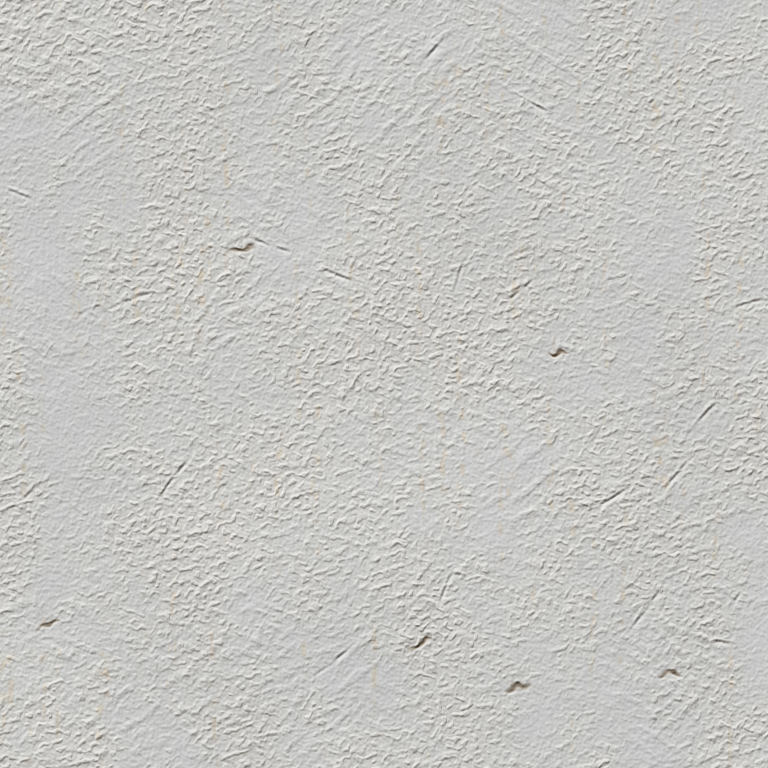
A WebGL 2 fragment shader for this texture:

```glsl
#version 300 es
precision highp float;
// Rough pale plaster: a height field of grains, trowel streaks, scratches
// and pits, shaded by its slope toward a light above and slightly left.
// Faint vertical rust stains and broad tone patches tint the surface.
uniform vec2 u_resolution;
out vec4 fragColor;

float hash(vec2 p) {
    return fract(sin(dot(p, vec2(127.1, 311.7))) * 43758.5453);
}

float corner(vec2 cell, vec2 offset) {
    float angle = 6.2832 * hash(cell);
    return dot(vec2(cos(angle), sin(angle)), offset);
}

// Gradient noise, centred on 0.5
float noise(vec2 p) {
    vec2 i = floor(p), f = fract(p), o = vec2(1, 0);
    vec2 s = f * f * (3.0 - 2.0 * f);
    return 0.5 + 0.7 * mix(mix(corner(i, f), corner(i + o, f - o), s.x),
        mix(corner(i + o.yx, f - o.yx), corner(i + 1.0, f - 1.0), s.x), s.y);
}

float fbm(vec2 p) {
    float sum = 0.0, amp = 0.5;
    for (int i = 0; i < 4; i++) {
        sum += amp * noise(p);
        p = mat2(1.6, 1.2, -1.2, 1.6) * p + 7.3;
        amp *= 0.5;
    }
    return sum / 0.9375;
}

vec2 rotate(vec2 p, float a) {
    return vec2(cos(a) * p.x + sin(a) * p.y, cos(a) * p.y - sin(a) * p.x);
}

// 0 where the trowel left the plaster smooth, 1 where it is coarse
float roughness(vec2 p) {
    float broad = fbm(p * vec2(6.5, 4.5) + 3.0);
    return smoothstep(0.34, 0.64, mix(broad, fbm(p * 21.0 + 8.0), 0.4));
}

// Broken streaks along two trowel directions, each in its own patches
float streaks(vec2 p) {
    float sum = 0.0;
    for (int i = 0; i < 2; i++) {
        float k = float(i);
        vec2 q = rotate(p, mix(0.65, -0.55, k));
        q.y += 0.03 * noise(p * 6.0 + k * 9.0);
        float patchMask = smoothstep(0.48, 0.72, noise(p * 5.0 + 20.0 * k + 5.0));
        sum += patchMask * smoothstep(0.5, 0.8, noise(q * vec2(26.0, 95.0) + 40.0 * k));
    }
    return sum;
}

// Thin curved grooves with a raised lip
float scratches(vec2 p) {
    float sum = 0.0;
    for (int i = 0; i < 22; i++) {
        float k = float(i);
        vec2 center = vec2(hash(vec2(k, 1.7)), hash(vec2(k, 5.3)));
        float angle = mix(0.3, 1.25, hash(vec2(k, 8.1)));
        if (i % 4 == 0) angle = -0.5 * angle;
        vec2 q = rotate(p - center, angle);
        q.y += 5.0 * q.x * q.x * (hash(vec2(k, 2.9)) - 0.5);
        float halfLength = mix(0.014, 0.05, hash(vec2(k, 11.3)));
        float along = 1.0 - smoothstep(0.4, 1.0, abs(q.x) / halfLength);
        float x = q.y / 0.0024;
        sum += along * (0.6 * exp(-(x - 1.5) * (x - 1.5)) - exp(-x * x));
    }
    return sum * smoothstep(0.2, 0.7, noise(p * 55.0));
}

// Short ragged holes, nearly level
float pits(vec2 p) {
    float mask = 0.0, ragged = noise(p * 75.0) - 0.5;
    for (int i = 0; i < 6; i++) {
        float k = float(i);
        vec2 center = vec2(hash(vec2(k, 21.4)), hash(vec2(k, 33.8)));
        vec2 q = rotate(p - center, mix(-0.15, 0.5, hash(vec2(k, 44.2))));
        q = (q + 0.013 * ragged) / vec2(mix(0.014, 0.026, hash(vec2(k, 17.6))), 0.0055);
        mask = max(mask, 1.0 - smoothstep(0.2, 1.0, length(q)));
    }
    return mask;
}

float height(vec2 p) {
    float rough = roughness(p);
    vec2 q = rotate(p, 0.3) + 0.004 * vec2(noise(p * 60.0), noise(p * 60.0 + 9.0));
    float grain = smoothstep(0.5, 0.78, noise(q * vec2(125.0, 165.0)));
    float clumps = smoothstep(0.52, 0.8, noise(q * vec2(58.0, 88.0) + 13.0));
    float h = grain * mix(0.12, 0.56, rough) + clumps * mix(0.08, 0.42, rough);
    h += noise(p * 230.0) * mix(0.25, 0.42, rough);
    h += 0.3 * streaks(p) + 0.5 * fbm(p * 24.0);
    return h + 0.75 * scratches(p) - 0.6 * pits(p);
}

void main() {
    vec2 p = gl_FragCoord.xy / u_resolution;

    // Slope toward the light: soft highlights, deeper shadows
    float slope = height(p) - height(p + vec2(-0.0009, 0.0022));
    float relief = slope > 0.0 ? 0.14 * tanh(2.6 * slope) : 0.43 * slope;
    float hole = pits(p);
    float value = 0.783 + relief + 0.05 * (fbm(p * 4.0 + 31.0) - 0.5);
    value = clamp(value - 0.24 * hole, 0.27, 0.95);

    // Shadows turn warm, smooth patches slightly cool
    vec3 color = value * mix(vec3(1.0, 0.975, 0.94), vec3(1.0, 1.0, 0.987),
                             smoothstep(0.5, 0.77, value));
    color += vec3(0.004, 0.0, -0.006) * (2.0 * roughness(p) - 1.0);

    // Thin speckled rust stains running down, and earth in the holes
    float stain = smoothstep(0.62, 0.85, noise(vec2(p.x * 75.0 + noise(p * 9.0), p.y * 4.0)));
    stain *= smoothstep(0.45, 0.75, noise(p * vec2(110.0, 60.0) + 4.0));
    color *= mix(vec3(1.0), vec3(1.0, 0.95, 0.88), 0.8 * stain);
    color *= mix(vec3(1.0), vec3(1.0, 0.93, 0.84), hole);
    fragColor = vec4(color, 1.0);
}
```
